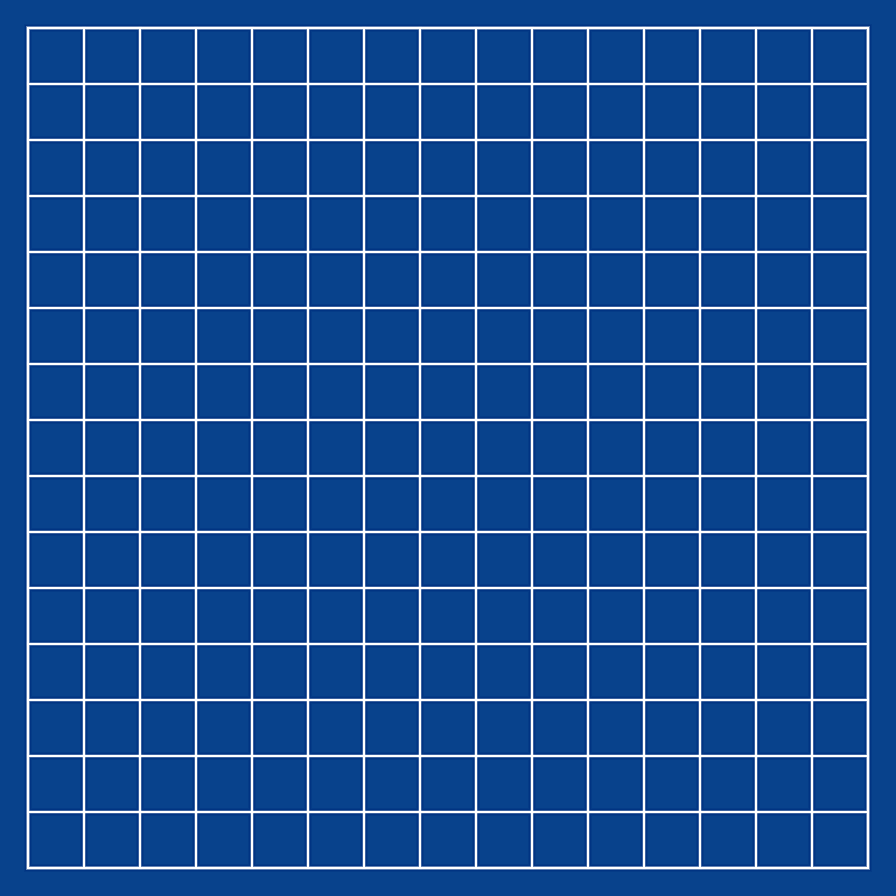
This pattern is drawn by a WebGL 1 fragment shader. Its source:

```glsl
precision highp float;
uniform vec2 u_resolution;

// Share of a pixel covered by a stroke of the given half width
float strokeCoverage(float dist, float halfWidth, float pixel) {
    return clamp((halfWidth - dist) / pixel + 0.5, 0.0, 1.0);
}

void main() {
    vec2 uv = gl_FragCoord.xy / u_resolution;
    float pixel = 1.0 / min(u_resolution.x, u_resolution.y);

    // Signed distance to the square frame, half a cell in from the canvas
    vec2 fromCentre = abs(uv - 0.5) - 15.0 / 32.0;
    float frameDist = max(fromCentre.x, fromCentre.y);

    // Distance to the nearest rule on each axis, clipped to the frame
    vec2 ruleDist = max(abs(fract(uv * 16.0) - 0.5) / 16.0, frameDist);

    // Rules on both axes, with a slightly heavier frame
    float across = strokeCoverage(ruleDist.x, 0.00138, pixel);
    float down = strokeCoverage(ruleDist.y, 0.00138, pixel);
    float frame = strokeCoverage(abs(frameDist), 0.00156, pixel);
    float ink = max(1.0 - (1.0 - across) * (1.0 - down), frame);

    // Thin darker fringe beside every rule
    float fringe = strokeCoverage(min(ruleDist.x, ruleDist.y), 0.0039, pixel);

    vec3 paper = mix(vec3(0.03, 0.26, 0.55), vec3(0.0, 0.20, 0.51), fringe);
    gl_FragColor = vec4(mix(paper, vec3(1.0), ink), 1.0);
}
```
